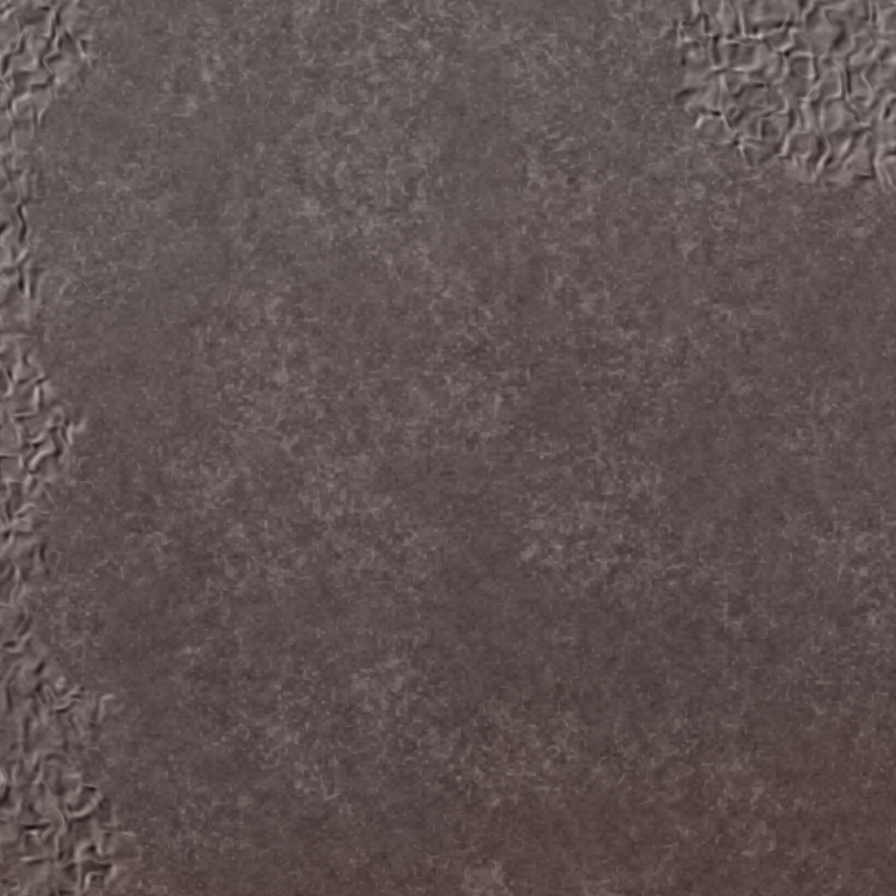
Give the GLSL for this texture, as a Shadertoy shader.

```glsl
float hash(vec2 p) {
    vec3 q = fract(vec3(p.xyx) * 0.1031);
    q += dot(q, q.yzx + 33.33);
    return fract((q.x + q.y) * q.z);
}

float noise(vec2 p) {
    vec2 cell = floor(p);
    vec2 f = fract(p);
    f = f * f * (3.0 - 2.0 * f);
    float low = mix(hash(cell), hash(cell + vec2(1, 0)), f.x);
    float high = mix(hash(cell + vec2(0, 1)), hash(cell + vec2(1, 1)), f.x);
    return mix(low, high, f.y);
}

float fbm(vec2 p, int octaves) {
    float sum = 0.0, total = 0.0, amp = 1.0;
    for (int i = 0; i < octaves; i++) {
        sum += amp * noise(p);
        total += amp;
        p = mat2(0.8, 0.6, -0.6, 0.8) * p * 2.03 + 17.3;
        amp *= 0.55;
    }
    return sum / total;
}

// Soft bump along one axis
float bulge(float x, float center, float width) {
    float d = (x - center) / width;
    return exp(-d * d);
}

// Coverage of the flaking crust: left border and upper right corner
float crustMask(vec2 uv) {
    vec2 wobble = vec2(fbm(uv * 24.0, 3), fbm(uv * 24.0 + 40.0, 3)) - 0.5;
    vec2 p = uv + wobble * 0.07;
    float reach = 0.045 + 0.06 * bulge(p.y, 0.95, 0.07) + 0.06 * bulge(p.y, 0.52, 0.05)
                + 0.08 * bulge(p.y, 0.21, 0.045) + 0.12 * bulge(p.y, 0.06, 0.09);
    float left = smoothstep(0.012, -0.015, p.x - reach);
    left *= 0.6 + 0.4 * smoothstep(0.35, 0.6, fbm(uv * 11.0 + 9.0, 2));
    float slope = 1.115 - dot(p, vec2(0.447, 0.894));
    float cornerEdge = max(max(0.755 - p.x, 0.79 - p.y), slope);
    float corner = smoothstep(0.01, -0.012, cornerEdge);
    return max(left, corner);
}

// Crumbly height made of short, twisted ridges
float crumbs(vec2 uv) {
    vec2 warp = vec2(noise(uv * 60.0), noise(uv * 60.0 + 71.0)) - 0.5;
    vec2 p = uv * vec2(84.0, 68.0) + warp * 1.3;
    float ridge = 1.0 - abs(2.0 * noise(p) - 1.0);
    return 0.4 * ridge + 0.6 * noise(p * 1.15 + 5.0);
}

// Side light on the crust
float crustRelief(vec2 uv) {
    vec2 toLight = vec2(-0.005, 0.004);
    float h = crumbs(uv);
    return (h - crumbs(uv + toLight)) * 0.25 + (h - 0.55) * 0.13;
}

// Small pale chips, denser where the surface is worn
float flecks(vec2 uv, float scale, float wear) {
    vec2 p = uv * scale + 1.2 * noise(uv * scale * 0.4);
    return smoothstep(0.68, 0.95, noise(p) + 0.2 * (wear - 0.5));
}

void mainImage(out vec4 fragColor, in vec2 fragCoord) {
    vec2 uv = fragCoord / iResolution.xy;

    // Broad stain, cool grey above and brown below
    vec3 brown = vec3(0.335, 0.275, 0.268);
    vec3 grey = vec3(0.386, 0.347, 0.341);
    float cloud = fbm(uv * 5.0 + 3.0, 4);
    float height = uv.y + 0.18 * (0.5 - uv.x) + 0.3 * (cloud - 0.5);
    vec3 color = mix(brown, grey, smoothstep(-0.1, 1.0, height));

    // Mottling and fine grain
    float wear = smoothstep(0.3, 0.7, fbm(uv * 13.0 + 60.0, 4));
    float mottle = fbm(uv * 72.0 + 20.0, 3) - 0.5;
    float grain = noise(uv * vec2(205.0, 235.0)) - 0.5;
    float tone = 0.016 * (cloud - 0.5) + 0.010 * (wear - 0.5) - 0.004;
    tone += mottle * mix(0.075, 0.12, wear) + grain * mix(0.052, 0.08, wear);

    // Pale chips and sparse dark pits
    tone += 0.045 * flecks(uv, 105.0, wear) + 0.065 * flecks(uv + 4.0, 165.0, wear);
    tone -= 0.035 * smoothstep(0.8, 0.97, noise(uv * 140.0 + 90.0));

    // Crust, paler and more strongly lit
    float crust = crustMask(uv);
    float crustTone = 0.045 + crustRelief(uv) * 1.5 + grain * 0.06;
    tone = mix(tone, crustTone, crust);

    color += tone * vec3(1.0, 1.0, 0.985);
    fragColor = vec4(clamp(color, 0.0, 1.0), 1.0);
}
```
